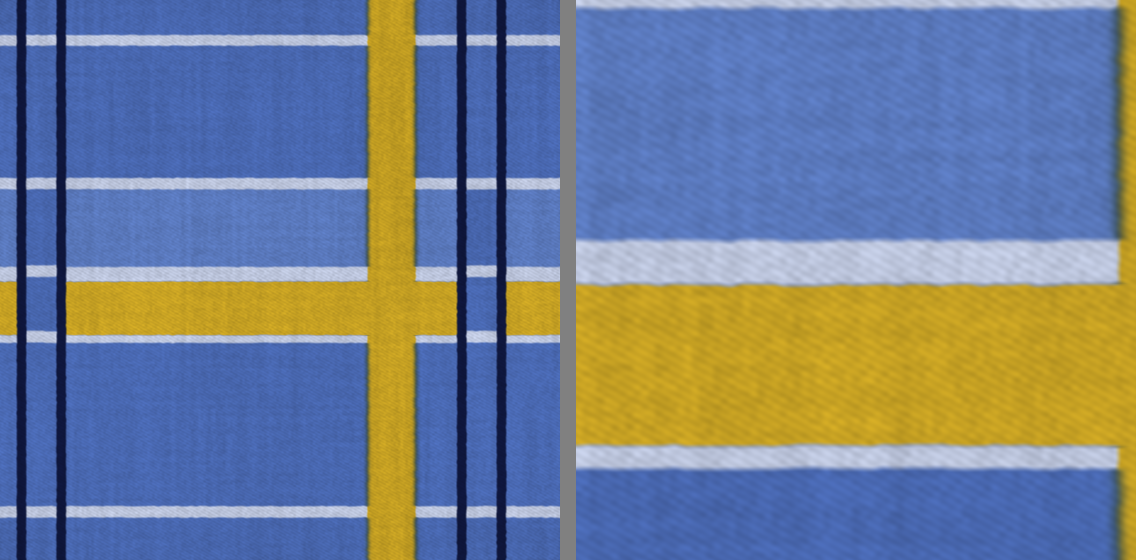
Left: the whole. Right: its middle third, enlarged.
Reproduce this texture procedurally as a Shadertoy shader.

```glsl
const vec3 BLUE = vec3(0.282, 0.402, 0.685);
const vec3 LIGHT_BLUE = vec3(0.350, 0.470, 0.735);
const vec3 YELLOW = vec3(0.770, 0.625, 0.135);
const vec3 WHITE = vec3(0.735, 0.770, 0.860);
const vec3 NAVY = vec3(0.055, 0.085, 0.230);
const vec3 FRINGE = vec3(0.210, 0.290, 0.270);

// Stripes as (centre, half width), in canvas units
const vec2 YELLOW_COLUMN = vec2(0.6992, 0.0430);
const vec2 YELLOW_ROW = vec2(0.4492, 0.0482);
const vec2 LIGHT_ROW = vec2(0.5924, 0.0700);
const vec2 WHITE_ROWS[3] = vec2[3](vec2(0.928, 0.0095), vec2(0.672, 0.0102), vec2(0.086, 0.0102));
const vec2 WHITE_BORDERS[2] = vec2[2](vec2(0.5104, 0.0130), vec2(0.3945, 0.0068));
const vec2 PAIR_BORDERS[2] = vec2[2](vec2(0.5156, 0.0104), vec2(0.3984, 0.0104));
const float PAIR_CENTRES[2] = float[2](0.0739, 0.8600);
const float PAIR_OFFSET = 0.0355;
const float NAVY_HALF = 0.0085;

const float SOFTNESS = 0.0024;
const float WOBBLE = 0.0016;
const float STREAKS = 0.07;
const float CLOUDS = 0.05;
const float GRAIN = 0.09;
const float TWILL = 0.022;
const vec2 TWILL_COUNT = vec2(96.0, 176.0);
const float TAU = 6.283185;

float hash(vec2 p) {
    vec3 q = fract(p.xyx * vec3(0.1031, 0.1030, 0.0973));
    q += dot(q, q.yzx + 33.33);
    return fract((q.x + q.y) * q.z);
}

// Value noise that wraps after a whole number of cells, in -0.5..0.5
float noise(vec2 uv, vec2 cells) {
    vec2 p = uv * cells;
    vec2 i = floor(p), f = fract(p);
    f = f * f * (3.0 - 2.0 * f);
    vec2 a = mod(i, cells), b = mod(i + 1.0, cells);
    return mix(mix(hash(a), hash(vec2(b.x, a.y)), f.x),
               mix(hash(vec2(a.x, b.y)), hash(b), f.x), f.y) - 0.5;
}

// Signed distance to a stripe on the wrapped canvas
float stripeDistance(float x, vec2 stripe) {
    return abs(fract(x - stripe.x + 0.5) - 0.5) - stripe.y;
}

float stripe(float x, vec2 s) {
    float soft = max(SOFTNESS, 0.8 / iResolution.y);
    return 1.0 - smoothstep(-soft, soft, stripeDistance(x, s));
}

void mainImage(out vec4 fragColor, in vec2 fragCoord) {
    vec2 uv = fragCoord / iResolution.xy;

    // Uneven thread edges
    vec2 p = uv + WOBBLE * vec2(noise(uv, vec2(12.0, 160.0)), noise(uv, vec2(120.0, 12.0)));

    // Rows outside and inside the navy pairs
    float whiteRows = 0.0, borders = 0.0, pairBorders = 0.0;
    for (int i = 0; i < 3; i++) whiteRows = max(whiteRows, stripe(p.y, WHITE_ROWS[i]));
    for (int i = 0; i < 2; i++) {
        borders = max(borders, stripe(p.y, WHITE_BORDERS[i]));
        pairBorders = max(pairBorders, stripe(p.y, PAIR_BORDERS[i]));
    }
    float yellowRow = stripe(p.y, YELLOW_ROW);
    vec3 outer = mix(BLUE, LIGHT_BLUE, stripe(p.y, LIGHT_ROW));
    outer = mix(outer, YELLOW, yellowRow);
    outer = mix(outer, WHITE, max(whiteRows, borders));
    vec3 inner = mix(BLUE, WHITE, max(whiteRows, pairBorders));

    // Navy pairs
    float inside = 0.0, navy = 0.0;
    for (int i = 0; i < 2; i++) {
        float c = PAIR_CENTRES[i];
        inside = max(inside, stripe(p.x, vec2(c, PAIR_OFFSET)));
        navy = max(navy, stripe(p.x, vec2(c - PAIR_OFFSET, NAVY_HALF)));
        navy = max(navy, stripe(p.x, vec2(c + PAIR_OFFSET, NAVY_HALF)));
    }
    vec3 color = mix(outer, inner, inside);

    // Yellow column with dark fringes beside the blue
    float edge = stripeDistance(p.x, YELLOW_COLUMN) / 0.0045;
    float onBlue = 1.0 - max(yellowRow, max(whiteRows, borders));
    color = mix(color, YELLOW * 0.98, stripe(p.x, YELLOW_COLUMN));
    color = mix(color, FRINGE, 0.65 * exp(-edge * edge) * onBlue);
    color = mix(color, NAVY, navy);

    // Warp and weft streaks, soft clouds, twill and grain
    float shade = 1.0;
    shade += STREAKS * noise(uv, vec2(110.0, 5.0)) + 0.6 * STREAKS * noise(uv, vec2(8.0, 150.0));
    shade += CLOUDS * noise(uv, vec2(4.0, 5.0));
    shade += GRAIN * noise(uv, vec2(230.0, 250.0));
    shade += TWILL * sin(TAU * dot(uv, TWILL_COUNT));
    fragColor = vec4(clamp(color * shade, 0.0, 1.0), 1.0);
}
```
